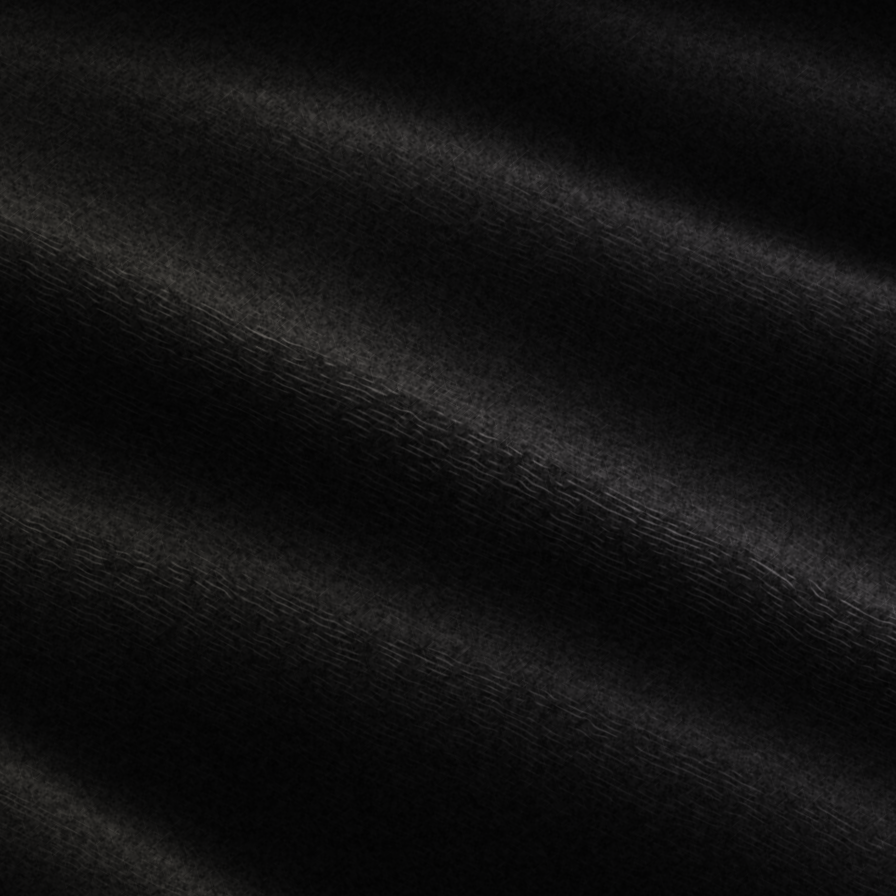
Give the GLSL for this texture, as a WebGL 1 fragment shader.

```glsl
precision highp float;
uniform vec2 u_resolution;

const vec3 SHADOW = vec3(0.017, 0.017, 0.018);
const vec3 WARM_SHEEN = vec3(0.180, 0.173, 0.160);
const vec3 COOL_SHEEN = vec3(0.171, 0.164, 0.168);
const float WALE_ANGLE = -0.46;
const float WALE_COUNT = 142.0;

float hash(vec2 p) {
  return fract(sin(dot(p, vec2(127.1, 311.7))) * 43758.5453);
}

float noise(vec2 p) {
  vec2 cell = floor(p);
  vec2 f = fract(p);
  f = f * f * (3.0 - 2.0 * f);
  float low = mix(hash(cell), hash(cell + vec2(1.0, 0.0)), f.x);
  float high = mix(hash(cell + vec2(0.0, 1.0)), hash(cell + 1.0), f.x);
  return mix(low, high, f.y);
}

float fbm(vec2 p) {
  float sum = 0.0;
  float amplitude = 0.5;
  for (int i = 0; i < 4; i++) {
    sum += amplitude * noise(p);
    p = p * 2.03 + 17.3;
    amplitude *= 0.5;
  }
  return sum;
}

vec2 rotate(vec2 p, float angle) {
  float c = cos(angle);
  float s = sin(angle);
  return vec2(c * p.x + s * p.y, c * p.y - s * p.x);
}

// Light on one fold: curve holds height, slope and bend of its crest,
// spread holds the falloff above and below it.
float fold(vec2 p, vec3 curve, vec2 spread) {
  float d = p.y - (curve.x + p.x * (curve.y + p.x * curve.z));
  float width = d > 0.0 ? spread.x : spread.y;
  return exp(-pow(abs(d) / width, 1.25));
}

float drapery(vec2 p) {
  p.y += 0.022 * (fbm(p * 2.5) - 0.47);
  float x = clamp(p.x, 0.0, 1.0);
  float light = 0.5 * smoothstep(0.35, 0.85, x)
    * fold(p, vec3(1.18, -0.29, 0.0), vec2(0.04, 0.065));
  light += mix(0.35, 0.9, smoothstep(0.05, 0.45, x))
    * fold(p, vec3(0.95, -0.205, -0.07), vec2(mix(0.05, 0.018, x), 0.06));
  light += mix(0.8, 1.0, smoothstep(0.0, 0.4, x))
    * fold(p, vec3(0.766, -0.418, -0.028), vec2(mix(0.085, 0.06, x), 0.052));
  light += mix(0.66, 0.6, x)
    * fold(p, vec3(0.44, -0.247, -0.118), vec2(0.05, 0.075));
  light += 0.7 * fold(p, vec3(0.147, -0.62, 0.0), vec2(0.03, 0.085));
  return light + 0.05 * fbm(p * 4.0 + 9.0);
}

// Thin knitted ribs, gently bent and broken along their length.
float knit(vec2 p) {
  float bend = 2.0 * noise(p * 7.0) + 0.5 * noise(p * 70.0);
  float wave = 0.5 + 0.5 * cos(6.28318 * (p.y * WALE_COUNT + bend));
  float broken = 2.0 * smoothstep(0.15, 0.85, noise(p * vec2(90.0, 170.0)));
  return wave * wave * wave * broken - 0.31;
}

// Sparse short hairs lying in a given direction.
float fibers(vec2 p, float angle) {
  vec2 q = rotate(p, angle) * vec2(75.0, 330.0);
  return smoothstep(0.76, 0.95, noise(q));
}

void main() {
  vec2 p = gl_FragCoord.xy / u_resolution;
  float light = drapery(p);

  // Ribs show on the flanks below the crests, across the middle of the cloth
  float flank = smoothstep(-0.1, 0.2, drapery(p + vec2(0.008, 0.018)) - light);
  float focus = exp(-pow(abs(p.y - 0.42 + 0.15 * (p.x - 0.5)) / 0.4, 2.0));
  float ribs = knit(rotate(p, WALE_ANGLE)) * focus * mix(0.16, 0.75, flank);

  // Matted fuzz and loose hairs
  float fuzz = noise(rotate(p, 0.6) * 390.0) - 0.5;
  fuzz += 0.7 * (noise(rotate(p, -0.3) * 210.0 + 31.0) - 0.5);
  float hairs = fibers(p, -0.5) + fibers(p + 3.7, 0.7) + fibers(p + 8.1, -1.3);
  float weave = 1.0 + ribs + 0.55 * fuzz + 0.25 * hairs;

  vec3 sheen = mix(WARM_SHEEN, COOL_SHEEN, smoothstep(0.1, 0.8, p.x));
  vec3 color = SHADOW * (1.0 + 1.2 * ribs + 0.9 * fuzz);
  color += sheen * light * weave + 0.004 * hairs;
  gl_FragColor = vec4(max(color, 0.0), 1.0);
}
```
